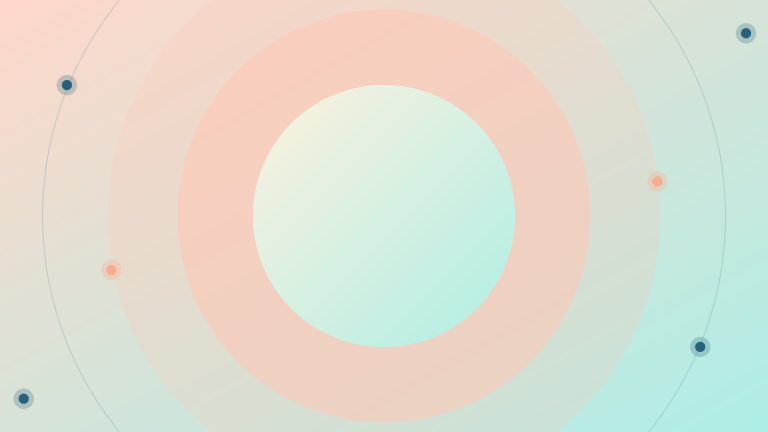
Write a WebGL 2 fragment shader that draws this background.

```glsl
#version 300 es
precision highp float;
// Concentric pastel discs on a diagonal gradient, with a thin orbit and haloed dots.

uniform vec2 u_resolution;
out vec4 outColor;

const vec3 PEACH = vec3(1.0, 0.847, 0.792);
const vec3 AQUA = vec3(0.682, 0.933, 0.902);
const vec3 BLUSH = vec3(1.0, 0.78, 0.71);
const vec3 CREAM = vec3(1.0, 0.945, 0.87);
const vec3 MINT = vec3(0.68, 0.935, 0.898);
const vec3 TEAL = vec3(0.157, 0.38, 0.482);
const vec3 CORAL = vec3(0.98, 0.667, 0.56);

const float CORE_RADIUS = 0.3035;
const float RING_RADIUS = 0.478;
const float HAZE_RADIUS = 0.640;
const float ORBIT_RADIUS = 0.7905;
const float DOT_RADIUS = 0.0118;
const float HALO_RADIUS = 0.0235;

// Dot centres in units of the canvas height; the last two are coral.
const int DOT_COUNT = 6;
const int FIRST_CORAL = 4;
const vec2 DOTS[DOT_COUNT] = vec2[](
    vec2(-0.734, 0.303), vec2(0.732, -0.303),
    vec2(0.838, 0.423), vec2(-0.834, -0.423),
    vec2(0.633, 0.080), vec2(-0.631, -0.125));

// Coverage of a shape from its signed distance, softened over one pixel.
float fill(float dist, float pixel) {
    return clamp(0.5 - dist / pixel, 0.0, 1.0);
}

float circle(vec2 p, vec2 center, float radius) {
    return length(p - center) - radius;
}

// Linear blend from the upper left to the lower right of a unit box.
vec3 diagonalGradient(vec2 uv, vec3 start, vec3 end) {
    return mix(start, end, clamp(0.5 * (uv.x + 1.0 - uv.y), 0.0, 1.0));
}

vec3 drawDot(vec3 base, vec2 p, vec2 center, vec3 tint, float haloAlpha, float pixel) {
    float halo = fill(circle(p, center, HALO_RADIUS), pixel);
    float dotMask = fill(circle(p, center, DOT_RADIUS), pixel);
    return mix(mix(base, tint, haloAlpha * halo), tint, dotMask);
}

void main() {
    vec2 uv = gl_FragCoord.xy / u_resolution;
    vec2 p = (gl_FragCoord.xy - 0.5 * u_resolution) / u_resolution.y;
    float pixel = 1.0 / u_resolution.y;
    vec2 middle = vec2(0.0);

    // Background and translucent discs
    vec3 color = diagonalGradient(uv, PEACH, AQUA);
    color = mix(color, BLUSH, 0.25 * fill(circle(p, middle, HAZE_RADIUS), pixel));
    color = mix(color, BLUSH, 0.57 * fill(circle(p, middle, RING_RADIUS), pixel));

    // Bright core with its own gradient
    vec3 core = diagonalGradient(0.5 + 0.5 * p / CORE_RADIUS, CREAM, MINT);
    color = mix(color, core, fill(circle(p, middle, CORE_RADIUS), pixel));

    // Thin orbit line
    float orbit = abs(circle(p, middle, ORBIT_RADIUS)) - 0.0011;
    color = mix(color, TEAL, 0.2 * fill(orbit, pixel));

    // Haloed dots
    for (int i = 0; i < DOT_COUNT; i++) {
        bool isCoral = i >= FIRST_CORAL;
        vec3 tint = isCoral ? CORAL : TEAL;
        float haloAlpha = isCoral ? 0.3 : 0.25;
        color = drawDot(color, p, DOTS[i], tint, haloAlpha, pixel);
    }

    outColor = vec4(color, 1.0);
}
```
